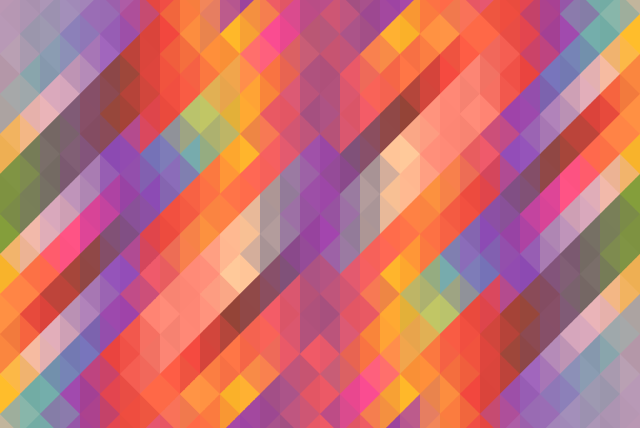
Write a Shadertoy shader that draws this background.

```glsl
// Mosaic of diamonds, 16 across and about 10.7 down, each split by a vertical line.
// Every diagonal streak of diamonds follows one colour ramp from the side edge to
// the centre; the other half is the same field turned by 180 degrees.

const float DIAMONDS_ACROSS = 16.0;
const int AA = 3;

// Palette
const vec3 AMBER  = vec3(1.00, 0.72, 0.16);
const vec3 ORANGE = vec3(1.00, 0.58, 0.25);
const vec3 CORAL  = vec3(1.00, 0.42, 0.28);
const vec3 RED    = vec3(0.93, 0.27, 0.24);
const vec3 ROSE   = vec3(0.93, 0.35, 0.40);
const vec3 PINK   = vec3(0.97, 0.28, 0.58);
const vec3 PEACH  = vec3(1.00, 0.77, 0.59);
const vec3 SALMON = vec3(1.00, 0.53, 0.46);
const vec3 BLUSH  = vec3(0.92, 0.71, 0.71);
const vec3 LILAC  = vec3(0.72, 0.56, 0.72);
const vec3 PURPLE = vec3(0.62, 0.26, 0.66);
const vec3 VIOLET = vec3(0.56, 0.30, 0.72);
const vec3 BLUE   = vec3(0.46, 0.45, 0.72);
const vec3 TEAL   = vec3(0.45, 0.69, 0.66);
const vec3 SAND   = vec3(0.75, 0.70, 0.60);
const vec3 LIME   = vec3(0.74, 0.78, 0.40);
const vec3 GREEN  = vec3(0.52, 0.63, 0.22);
const vec3 OLIVE  = vec3(0.46, 0.46, 0.38);
const vec3 PLUM   = vec3(0.50, 0.32, 0.47);
const vec3 BROWN  = vec3(0.58, 0.27, 0.22);
const vec3 MAUVE  = vec3(0.65, 0.32, 0.52);
const vec3 SLATE  = vec3(0.58, 0.54, 0.60);

// Ramps, from the side edge to the centre
const vec3 COOL[9] = vec3[9](SAND, TEAL, BLUE, PURPLE, ROSE, ORANGE, CORAL, ROSE, MAUVE);
const vec3 LIGHT[9] = vec3[9](AMBER, BLUSH, LILAC, VIOLET, RED, CORAL, AMBER, ROSE, MAUVE);
const vec3 DARK[9] = vec3[9](GREEN, OLIVE, PLUM, BROWN, RED, ORANGE, PURPLE, MAUVE, ROSE);
const vec3 JEWEL[9] = vec3[9](ORANGE, CORAL, PINK, PURPLE, BLUE, LIME, ORANGE, PINK, MAUVE);
const vec3 EMBER[9] = vec3[9](ORANGE, RED, BROWN, PLUM, VIOLET, TEAL, AMBER, CORAL, MAUVE);
const vec3 PALE[9] = vec3[9](SAND, TEAL, PURPLE, RED, SALMON, SALMON, PEACH, SLATE, PURPLE);
const vec3 SHADOW[9] = vec3[9](PURPLE, PURPLE, PURPLE, RED, CORAL, RED, BROWN, PLUM, PURPLE);

// Ramp used by each streak, counted from the top left corner
const int FIRST_STREAK = -14;
const int STREAK_RAMP[20] = int[20](0, 0, 0, 0, 1, 2, 2, 1, 3, 4, 1, 0, 5, 5, 6, 0, 1, 2, 2, 2);

float hash(vec3 p) {
    p = fract(p * vec3(0.1031, 0.1030, 0.0973));
    p += dot(p, p.yzx + 33.33);
    return fract((p.x + p.y) * p.z);
}

vec3 rampAt(vec3 stops[9], float position) {
    float t = clamp(position, 0.0, 8.0);
    int i = min(int(t), 7);
    return mix(stops[i], stops[i + 1], t - float(i));
}

vec3 streakColor(int streak, float position) {
    int ramp = STREAK_RAMP[clamp(streak - FIRST_STREAK, 0, 19)];
    if (ramp == 0) return rampAt(COOL, position);
    if (ramp == 1) return rampAt(LIGHT, position);
    if (ramp == 2) return rampAt(DARK, position);
    if (ramp == 3) return rampAt(JEWEL, position);
    if (ramp == 4) return rampAt(EMBER, position);
    if (ramp == 5) return rampAt(PALE, position);
    return rampAt(SHADOW, position);
}

// p is measured in diamonds from the centre of the canvas
vec3 mosaic(vec2 p) {
    vec2 cell = floor(vec2(p.x - p.y, p.x + p.y));
    float centreX = 0.5 * (cell.x + cell.y + 1.0);
    float side = p.x < centreX ? -1.0 : 1.0;

    // Half turn of the right side onto the left
    if (centreX > 0.0) {
        cell = -1.0 - cell;
        centreX = -centreX;
        side = -side;
    }

    // Each half diamond takes its own place on the ramp and its own shade
    float shift = hash(vec3(cell + 40.0, side + 3.0)) - 0.5;
    float shade = hash(vec3(cell.yx + 70.0, side + 9.0)) - 0.5;
    float position = 8.0 - abs(centreX + 0.14 * side) + 0.3 * shift;
    vec3 color = streakColor(int(cell.x), position);

    // Lilac haze in the two outer corners
    color = mix(color, LILAC, 0.8 * smoothstep(9.5, 13.0, -cell.x));
    return color * (1.0 + 0.07 * shade);
}

void mainImage(out vec4 fragColor, in vec2 fragCoord) {
    vec3 sum = vec3(0.0);
    for (int i = 0; i < AA * AA; i++) {
        vec2 offset = (vec2(i % AA, i / AA) + 0.5) / float(AA) - 0.5;
        vec2 p = (fragCoord + offset - 0.5 * iResolution.xy) / iResolution.x;
        sum += mosaic(p * DIAMONDS_ACROSS);
    }
    fragColor = vec4(sum / float(AA * AA), 1.0);
}
```
